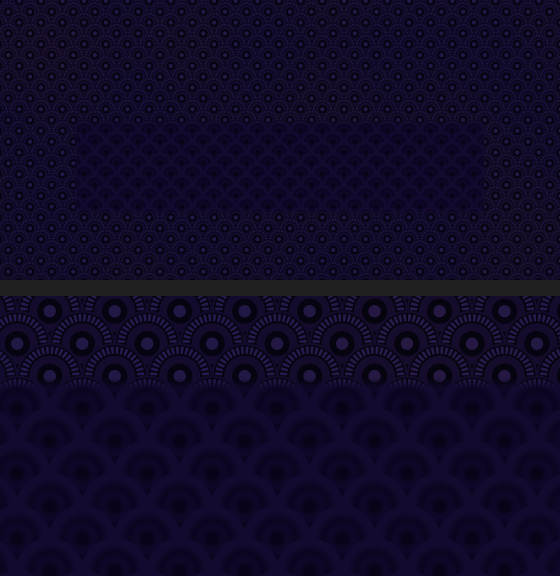
Top: the whole. Bottom: its middle third, enlarged.
Write a WebGL 2 fragment shader that draws this pattern.

```glsl
#version 300 es
precision highp float;
uniform vec2 u_resolution;
out vec4 fragColor;

const float SCALES_PER_HEIGHT = 12.93;
const float SCALE_RADIUS = 0.51;
const float TAU = 6.2831853;

vec2 hashGradient(vec2 cell) {
    float h = fract(sin(dot(cell, vec2(127.1, 311.7))) * 43758.5);
    return vec2(cos(h * TAU), sin(h * TAU));
}

float gradientNoise(vec2 p) {
    vec2 i = floor(p), f = fract(p);
    vec2 u = f * f * f * (f * (f * 6.0 - 15.0) + 10.0);
    float a = dot(hashGradient(i), f);
    float b = dot(hashGradient(i + vec2(1, 0)), f - vec2(1, 0));
    float c = dot(hashGradient(i + vec2(0, 1)), f - vec2(0, 1));
    float d = dot(hashGradient(i + vec2(1, 1)), f - vec2(1, 1));
    return mix(mix(a, b, u.x), mix(c, d, u.x), u.y);
}

// Offset from the centre of the frontmost scale; lower rows lie in front
vec2 frontScale(vec2 p) {
    float lowestRow = ceil((p.y - SCALE_RADIUS) * 2.0);
    vec2 offset = vec2(0.0);
    for (int i = 0; i < 3; i++) {
        float row = lowestRow + float(i);
        float x = p.x - 0.5 * mod(row, 2.0);
        offset = vec2(x - round(x), p.y - 0.5 * row);
        if (length(offset) < SCALE_RADIUS) break;
    }
    return offset;
}

float band(float r, float inner, float outer, float blur) {
    return smoothstep(inner - blur, inner + blur, r)
         * (1.0 - smoothstep(outer - blur, outer + blur, r));
}

// Crisp scale: centre dot, solid ring, radial dashes and rim
vec3 crispScale(vec2 offset, float blur) {
    float r = length(offset);
    float spoke = abs(fract(atan(offset.y, offset.x) / TAU * 36.0) - 0.5);
    float spokeBlur = clamp(blur * 36.0 / (TAU * max(r, 0.1)), 0.02, 0.25);
    float dash = 1.0 - smoothstep(0.29 - spokeBlur, 0.29 + spokeBlur, spoke);

    vec3 color = vec3(0.022, 0.016, 0.062);
    color = mix(color, vec3(0.135, 0.095, 0.27), band(r, -1.0, 0.095, blur));
    color = mix(color, vec3(0.078, 0.045, 0.175), band(r, 0.195, 0.315, blur));
    color = mix(color, vec3(0.145, 0.1, 0.3), dash * band(r, 0.345, 0.455, blur));
    return mix(color, vec3(0.075, 0.042, 0.17), band(r, 0.475, 1.0, blur));
}

// Soft scale: faint broad rings around a dark centre
vec3 softScale(vec2 offset) {
    float r = length(offset);
    vec3 color = mix(vec3(0.045, 0.018, 0.125), vec3(0.078, 0.04, 0.185),
                     smoothstep(0.27, 0.44, r));
    color = mix(color, vec3(0.06, 0.028, 0.155), band(r, 0.13, 0.24, 0.04));
    return mix(color, vec3(0.03, 0.01, 0.09), band(r, -1.0, 0.09, 0.03));
}

void main() {
    vec2 uv = gl_FragCoord.xy / u_resolution.y;
    float pixel = 1.0 / u_resolution.y;
    float blur = pixel * SCALES_PER_HEIGHT / 6.0;

    // Supersample the fine dashes and overlapping edges
    vec3 crisp = vec3(0.0), soft = vec3(0.0);
    for (int i = 0; i < 9; i++) {
        vec2 jitter = (vec2(i % 3, i / 3) - 1.0) * pixel / 3.0;
        vec2 offset = frontScale((uv + jitter) * SCALES_PER_HEIGHT - vec2(0.886, 0.886));
        crisp += crispScale(offset, blur) / 9.0;
        soft += softScale(offset) / 9.0;
    }

    // Slow drift between blue and violet
    float drift = gradientNoise(uv * 3.0 + 7.0);
    crisp *= 1.0 + drift * vec3(0.22, 0.05, -0.08);

    // Muted central panel with feathered edges
    vec2 center = vec2(0.5 * u_resolution.x / u_resolution.y, 0.404);
    vec2 edge = abs(uv - center) - vec2(0.729, 0.159);
    float outside = length(max(edge, 0.0)) + min(max(edge.x, edge.y), 0.0);
    float panel = 1.0 - smoothstep(-0.008, 0.008, outside);

    fragColor = vec4(mix(crisp, soft, panel), 1.0);
}
```
